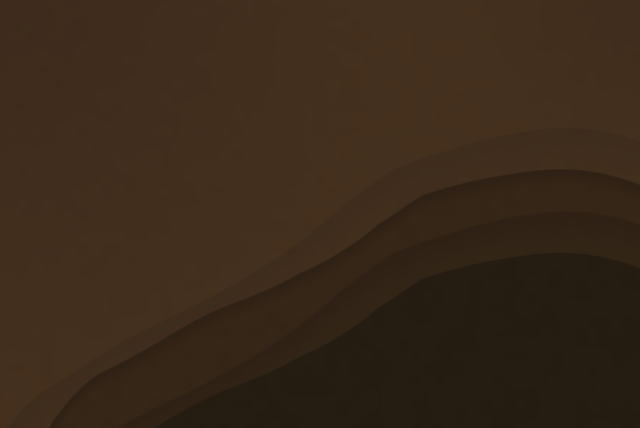
Write a WebGL 2 fragment shader that draws this background.

```glsl
#version 300 es
precision highp float;
// Dark brown layered waves under a faintly lit brown sky.
// Two ridge profiles, each drawn twice with a downward shift, are painted
// back to front; crests carry a thin shade and soft noise mottles the tones.

uniform vec2 u_resolution;
out vec4 outColor;

const float ASPECT = 1.5;          // design width in units of height
const float LAYER_DROP = 0.195;    // shift of the repeated pair of ridges
const float MOTTLE_SCALE = 36.0;   // noise cells per unit of height
const float MOTTLE_AMOUNT = 0.004; // strength of the tonal noise

const vec3 SKY_DIM = vec3(0.243, 0.169, 0.113);
const vec3 SKY_WARM = vec3(0.267, 0.188, 0.116);
const vec3 VEIL_CREST = vec3(0.243, 0.171, 0.114);
const vec3 VEIL_BODY = vec3(0.253, 0.179, 0.114);
const vec3 SLOPE_CREST = vec3(0.184, 0.128, 0.080);
const vec3 SLOPE_BODY = vec3(0.210, 0.148, 0.090);
const vec3 FOLD_CREST = vec3(0.184, 0.129, 0.080);
const vec3 FOLD_BODY = vec3(0.197, 0.144, 0.087);
const vec3 DEEP = vec3(0.144, 0.109, 0.069);

// Bell-shaped bump: shape holds centre, height and width.
float bump(float x, vec3 shape) {
    float d = (x - shape.x) / shape.z;
    return shape.y * exp(-d * d);
}

// Pointed bump that leaves a small kink in a ridge.
float kink(float x, vec3 shape) {
    return shape.y * exp(-abs(x - shape.x) / shape.z);
}

// Quadratic bend that starts when the argument becomes positive.
float bend(float d) {
    d = max(d, 0.0);
    return d * d;
}

// Height of the outer, smoother ridge.
float outerRidge(float x) {
    return 0.0273 + 0.56 * x
        + bump(x, vec3(0.918, 0.0545, 0.1855))
        + bump(x, vec3(0.293, 0.0137, 0.137))
        + kink(x, vec3(0.805, 0.005, 0.03))
        + kink(x, vec3(0.918, 0.006, 0.04))
        - 1.09 * bend(x - 1.074) - 3.69 * bend(0.117 - x);
}

// Height of the inner ridge with its sharper shoulder.
float innerRidge(float x) {
    return 0.0127 + 0.49 * x
        + bump(x, vec3(0.992, 0.0390, 0.1465))
        + bump(x, vec3(0.4785, 0.0146, 0.117))
        + kink(x, vec3(0.703, 0.004, 0.03))
        + kink(x, vec3(0.885, 0.005, 0.03))
        + kink(x, vec3(0.988, 0.007, 0.04))
        - 1.09 * bend(x - 1.094) - 4.1 * bend(0.244 - x);
}

float hash(vec2 cell) {
    return fract(sin(dot(cell, vec2(127.1, 311.7))) * 43758.5453);
}

// Smooth value noise from 0 to 1.
float noise(vec2 p) {
    vec2 cell = floor(p);
    vec2 f = fract(p);
    f = f * f * (3.0 - 2.0 * f);
    float low = mix(hash(cell), hash(cell + vec2(1.0, 0.0)), f.x);
    float high = mix(hash(cell + vec2(0.0, 1.0)), hash(cell + 1.0), f.x);
    return mix(low, high, f.y);
}

// Paint one layer over the colour behind it; shade is the reach of its crest.
vec3 paintLayer(vec3 behind, float depth, float shade, vec3 crest, vec3 body) {
    float edge = fwidth(depth) * 0.9;
    vec3 layer = mix(crest, body, smoothstep(0.0, shade, depth));
    return mix(behind, layer, smoothstep(-edge, edge, depth));
}

// Sky that warms away from the upper left and dims at the upper right.
vec3 sky(vec2 p) {
    float warmth = smoothstep(0.0, 1.0, length(p - vec2(0.0, 1.0)));
    float corner = smoothstep(0.45, 0.0, length(p - vec2(ASPECT, 1.0)));
    return mix(SKY_DIM, SKY_WARM, warmth * (1.0 - 0.6 * corner));
}

void main() {
    vec2 p = gl_FragCoord.xy / u_resolution * vec2(ASPECT, 1.0);
    float outer = outerRidge(p.x) - p.y;
    float inner = innerRidge(p.x) - p.y;

    vec3 color = sky(p);
    color = paintLayer(color, outer, 0.08, VEIL_CREST, VEIL_BODY);
    color = paintLayer(color, inner, 0.045, SLOPE_CREST, SLOPE_BODY);
    color = paintLayer(color, outer - LAYER_DROP, 0.08, FOLD_CREST, FOLD_BODY);
    color = paintLayer(color, inner - LAYER_DROP, 0.05, DEEP, DEEP);

    // Faint mottling breaks up the steps of the slow gradients.
    color += MOTTLE_AMOUNT * (noise(p * MOTTLE_SCALE) - 0.5);
    outColor = vec4(color, 1.0);
}
```
